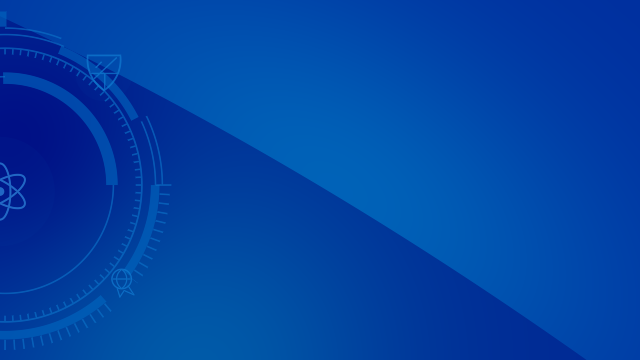
Write a Shadertoy shader that draws this background.

```glsl
// Blue backdrop split by a sweeping diagonal, with a ring dial and line icons at the left.

// Antialiased coverage of a signed distance, in percent of canvas height.
float fill(float d) {
    float px = 100.0 / iResolution.y;
    return 1.0 - smoothstep(-0.6 * px, 0.6 * px, d);
}

float stroke(float d, float halfWidth) {
    return fill(abs(d) - halfWidth);
}

float segment(vec2 p, vec2 a, vec2 b) {
    vec2 ab = b - a;
    return length(p - a - ab * clamp(dot(p - a, ab) / dot(ab, ab), 0.0, 1.0));
}

// Distance to the ends of an angular span; polar = (radius, degrees).
float span(vec2 polar, float from, float to) {
    return (abs(polar.y - 0.5 * (from + to)) - 0.5 * (to - from)) * radians(polar.x);
}

float arc(vec2 polar, float radius, float halfWidth, float from, float to) {
    return fill(max(abs(polar.x - radius) - halfWidth, span(polar, from, to)));
}

float ticks(vec2 polar, float inner, float outer, float from, float to) {
    float pitch = 360.0 / 108.0;
    float across = abs(fract(polar.y / pitch + 0.5) - 0.5) * pitch * radians(polar.x);
    float along = max(inner - polar.x, polar.x - outer);
    return fill(max(max(along, across - 0.22), span(polar, from - 0.5, to + 0.5)));
}

float atomIcon(vec2 p) {
    float ink = fill(length(p) - 1.2);
    for (int i = 0; i < 3; i++) {
        float t = radians(30.0 + 60.0 * float(i));
        vec2 q = mat2(cos(t), -sin(t), sin(t), cos(t)) * p;
        vec2 axes = vec2(7.8, 2.9);
        float k = length(q / axes);
        float d = k * (k - 1.0) / max(length(q / (axes * axes)), 0.001);
        ink = max(ink, stroke(d, 0.28));
    }
    return ink;
}

float shieldIcon(vec2 p) {
    float d = max(length(vec2(abs(p.x) + 5.5, p.y - 3.5)) - 10.1, p.y - 4.7);
    float ink = stroke(d, 0.25);
    float marks = min(segment(p, vec2(-2.8, -1.8), vec2(3.4, 4.0)),
                      segment(p, vec2(-2.2, 1.4), vec2(-0.8, 2.8)));
    marks = min(marks, segment(p, vec2(0.2, -4.6), vec2(0.2, -0.5)));
    marks = min(marks, segment(p, vec2(-4.0, -0.3), vec2(4.0, -0.3)));
    return max(ink, stroke(marks, 0.2) * fill(d));
}

float badgeIcon(vec2 p) {
    float disc = length(p) - 2.7;
    float ink = stroke(disc, 0.2);
    float lines = min(abs(p.y), abs(length(vec2(abs(p.x) + 1.8, p.y)) - 3.2));
    ink = max(ink, stroke(lines, 0.17) * fill(disc));
    // Ribbon tails below the disc
    float tails = min(segment(p, vec2(-1.3, -2.4), vec2(-0.5, -5.0)),
                      segment(p, vec2(-0.5, -5.0), vec2(0.7, -3.2)));
    tails = min(tails, segment(p, vec2(0.7, -3.2), vec2(3.4, -4.4)));
    tails = min(tails, segment(p, vec2(3.4, -4.4), vec2(1.8, -1.9)));
    return max(ink, stroke(tails, 0.17));
}

void mainImage(out vec4 fragColor, in vec2 fragCoord) {
    vec2 p = 100.0 * fragCoord / iResolution.y;
    vec2 u = p / 100.0;

    // Upper field: glow stretched along the diagonal
    vec2 g = u - vec2(0.93, 0.48);
    vec2 along = vec2(0.85, -0.53);
    float s = dot(g, along);
    float n = dot(g, vec2(-along.y, along.x));
    vec3 upper = mix(vec3(0.0, 0.18, 0.62), vec3(0.0, 0.385, 0.72), exp(-1.25 * s * s - 4.0 * n * n));

    // Lower field: glow from the bottom, shade behind the dial
    vec2 low = u - vec2(0.54, -0.02);
    vec2 shade = u - vec2(0.07, 0.56);
    vec3 lower = mix(vec3(0.0, 0.16, 0.58), vec3(0.0, 0.355, 0.66), exp(-3.0 * dot(low, low)));
    lower -= vec3(0.0, 0.13, 0.07) * exp(-8.0 * dot(shade, shade));

    // Gently bowed diagonal
    float edge = 0.955 - 0.465 * u.x - 0.0743 * u.x * u.x;
    float slope = 0.465 + 0.1486 * u.x;
    vec3 color = mix(upper, lower, fill(100.0 * (u.y - edge) / sqrt(1.0 + slope * slope)));

    // Dial
    vec2 q = p - vec2(1.4, 48.6);
    vec2 polar = vec2(length(q), degrees(atan(q.y, q.x)));
    float bands = arc(polar, 29.7, 1.6, 0.0, 91.0);
    bands = max(bands, arc(polar, 40.5, 1.15, 27.0, 68.0));
    bands = max(bands, arc(polar, 41.7, 1.2, -36.0, 0.0));
    bands = max(bands, arc(polar, 41.7, 1.2, -100.0, -49.0));
    vec2 block = abs(p - vec2(0.0, 94.7)) - vec2(1.8, 2.1);
    bands = max(bands, fill(max(block.x, block.y)));

    float lines = max(stroke(polar.x - 38.0, 0.24), arc(polar, 30.1, 0.22, -100.0, 0.0));
    lines = max(lines, arc(polar, 30.1, 0.22, 90.0, 110.0));
    lines = max(lines, arc(polar, 41.8, 0.22, 67.0, 100.0));
    lines = max(lines, arc(polar, 43.6, 0.22, 69.0, 90.0));
    lines = max(lines, arc(polar, 41.8, 0.22, 0.0, 25.0));
    lines = max(lines, arc(polar, 43.7, 0.22, 0.0, 26.0));
    lines = max(lines, ticks(polar, 36.3, 38.0, -100.0, 100.0));
    lines = max(lines, ticks(polar, 43.0, 45.8, -100.0, -49.0));
    lines = max(lines, ticks(polar, 43.0, 45.8, -36.0, 0.0));
    lines = max(lines, fill(max(abs(q.y) - 0.22, abs(q.x - 44.0) - 2.2)));

    // Icons on faint halos
    vec2 atom = p - vec2(0.0, 46.8);
    vec2 shield = p - vec2(28.9, 79.9);
    float halo = max(fill(length(atom) - 15.2), fill(length(shield) - 8.0));
    color = mix(color, vec3(0.0, 0.30, 0.66), 0.07 * halo);
    color = mix(color, vec3(0.0, 0.40, 0.75), 0.62 * bands);
    color = mix(color, vec3(0.04, 0.44, 0.78), 0.65 * lines);
    float icons = max(shieldIcon(shield), badgeIcon(p - vec2(33.8, 22.5)));
    color = mix(color, vec3(0.06, 0.47, 0.81), 0.75 * icons);
    color = mix(color, vec3(0.15, 0.46, 0.81), 0.85 * atomIcon(atom));

    fragColor = vec4(color, 1.0);
}
```
